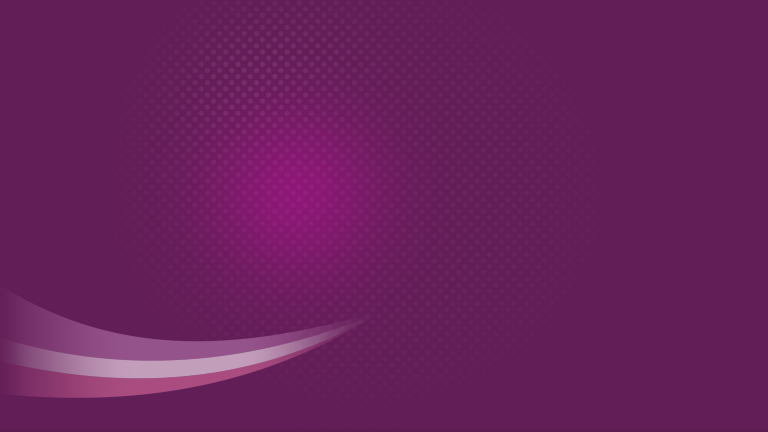
A Shadertoy shader for this background:

```glsl
#define BASE_COLOR vec3(0.384, 0.116, 0.338)
#define GLOW_COLOR vec3(0.555, 0.090, 0.465)
#define DOT_COLOR vec3(0.78, 0.55, 0.74)
#define UPPER_COLOR vec3(0.585, 0.325, 0.545)
#define MIDDLE_COLOR vec3(0.765, 0.620, 0.735)
#define LOWER_COLOR vec3(0.665, 0.300, 0.500)
#define GLOW_CENTER vec2(0.683, 0.549)
#define GLOW_RADIUS 0.20
#define DOT_PERIOD 0.0284
#define DOT_RADIUS 0.0058
#define DOT_ANCHOR vec2(0.693, 0.5956)
#define RIBBON_LENGTH 0.89

// Height of a cubic Bezier edge at parameter t
float edgeHeight(vec4 h, float t) {
    float s = 1.0 - t;
    return dot(h, vec4(s * s * s, 3.0 * t * s * s, 3.0 * t * t * s, t * t * t));
}

// Coverage between two heights
float band(float y, float low, float high, float aa) {
    return smoothstep(low - aa, low + aa, y) * (1.0 - smoothstep(high - aa, high + aa, y));
}

// Distance to the nearest dot centre of a square lattice
float latticeDistance(vec2 p) {
    return length((fract(p / DOT_PERIOD + 0.5) - 0.5) * DOT_PERIOD);
}

// Soft round falloff
float falloff(vec2 p, vec2 center, vec2 radius) {
    vec2 d = (p - center) / radius;
    return exp(-dot(d, d));
}

// Staggered dots, brightest near the top and fading outward
float dotPattern(vec2 p, float aa) {
    vec2 q = p - DOT_ANCHOR;
    float d = min(latticeDistance(q), latticeDistance(q + 0.5 * DOT_PERIOD));
    float shape = 1.0 - smoothstep(DOT_RADIUS - aa, DOT_RADIUS + aa, d);
    float reach = 1.0 - smoothstep(0.45, 1.0, length((p - vec2(0.84, 0.56)) / vec2(0.69, 0.62)));
    float strength = 0.055 + 0.17 * falloff(p, vec2(0.48, 0.96), vec2(0.30, 0.27));
    return shape * reach * strength;
}

// Three tapering bands that meet at the right tip
vec3 addRibbon(vec3 color, vec2 p, float aa) {
    float t = clamp(p.x / RIBBON_LENGTH, 0.0, 1.0);
    float top = edgeHeight(vec4(0.340, 0.154, 0.199, 0.282), t);
    float upper = edgeHeight(vec4(0.218, 0.128, 0.156, 0.282), t);
    float lower = edgeHeight(vec4(0.164, 0.094, 0.106, 0.282), t);
    float bottom = edgeHeight(vec4(0.088, 0.0595, 0.093, 0.282), t);
    float fade = smoothstep(-0.12, 0.36, t) * (1.0 - smoothstep(0.62, 1.0, t));
    fade *= smoothstep(-0.04, 0.08, t);
    color = mix(color, UPPER_COLOR, fade * band(p.y, upper, top, aa));
    color = mix(color, LOWER_COLOR, fade * band(p.y, bottom, lower, aa));
    return mix(color, MIDDLE_COLOR, fade * band(p.y, lower, upper, aa));
}

void mainImage(out vec4 fragColor, in vec2 fragCoord) {
    vec2 p = fragCoord / iResolution.y;
    float aa = 0.75 / iResolution.y;

    // Backdrop and glow
    vec3 color = mix(BASE_COLOR, GLOW_COLOR, falloff(p, GLOW_CENTER, vec2(GLOW_RADIUS)));

    // Dots and ribbon
    color = mix(color, DOT_COLOR, dotPattern(p, aa));
    color = addRibbon(color, p, aa);

    // Slight shade along the lower border
    color *= 1.0 - 0.08 * (1.0 - smoothstep(0.0, 0.012, p.y));
    fragColor = vec4(color, 1.0);
}
```
